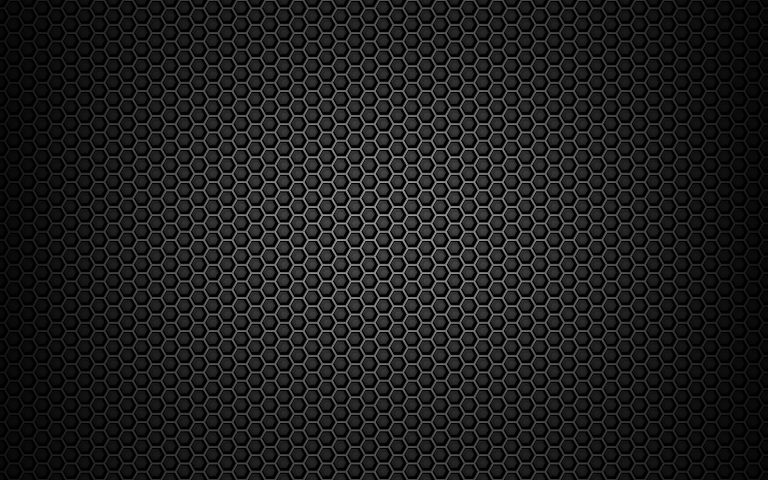
Give the GLSL for this pattern, as a Shadertoy shader.

```glsl
// Dark metal honeycomb mesh over recessed plates, lit by a soft central glow.

const vec2  REPEATS      = vec2(27.0, 29.0);       // whole repeats across and down
const vec2  LATTICE      = vec2(1.7320508, 1.0);   // flat-topped hexagon period
const float APOTHEM      = 0.5;
const float WIRE_HALF    = 0.06;                   // half width of the mesh lines
const float PLATE_SIZE   = 0.325;                  // apothem of the recessed plate
const float FACET_SIZE   = 0.19;                   // apothem of its inner facet
const vec2  PLATE_SHIFT  = vec2(-0.06, 0.045);
const vec2  FACET_SHIFT  = vec2(0.01, -0.01);
const vec3  GAP_COLOR    = vec3(0.002);
const vec3  PLATE_COLOR  = vec3(0.2);
const vec3  FACET_COLOR  = vec3(0.265);
const vec3  WIRE_COLOR   = vec3(0.55);
const vec2  LIGHT        = vec2(-0.5, 0.866);      // direction towards the light
const float PLATE_SLOPE  = 0.25;                   // shading across the plate
const float WIRE_SHEEN   = 0.1;                    // shading of the wires
const float EDGE_SOFT    = 0.9;                    // edge blend in pixels
const vec2  GLOW_CENTER  = vec2(0.5, 0.53);
const float GLOW_FLOOR   = 0.14;                   // light left at the border
const float GLOW_TOP     = 0.3;                    // glow kept at top and bottom
const float GLOW_POWER   = 0.62;
const float TAU          = 6.2831853;

// Offset from the centre of the nearest hexagonal cell.
vec2 cellOffset(vec2 p) {
    vec2 a = mod(p, LATTICE) - 0.5 * LATTICE;
    vec2 b = mod(p + 0.5 * LATTICE, LATTICE) - 0.5 * LATTICE;
    return dot(a, a) < dot(b, b) ? a : b;
}

// Signed distance to a flat-topped hexagon.
float hexagon(vec2 p, float apothem) {
    p = abs(p);
    return max(p.y, dot(p, vec2(0.8660254, 0.5))) - apothem;
}

// Antialiased coverage of a distance field.
float coverage(float dist, float softness) {
    return clamp(0.5 - dist / softness, 0.0, 1.0);
}

// Periodic glow that joins smoothly across opposite edges.
float glow(vec2 uv) {
    vec2 wave = 0.5 + 0.5 * cos(TAU * (uv - GLOW_CENTER));
    float strength = wave.x * mix(GLOW_TOP, 1.0, wave.y);
    return mix(GLOW_FLOOR, 1.0, pow(max(strength, 0.0), GLOW_POWER));
}

void mainImage(out vec4 fragColor, in vec2 fragCoord) {
    vec2 uv = fragCoord / iResolution.xy;
    vec2 scale = REPEATS * LATTICE;
    vec2 pixelSize = scale / iResolution.xy;
    float softness = EDGE_SOFT * max(pixelSize.x, pixelSize.y);
    vec2 p = cellOffset(uv * scale);
    float facing = dot(p, LIGHT) / APOTHEM;

    // Recessed plate with a slightly raised facet
    float plate = coverage(hexagon(p - PLATE_SHIFT, PLATE_SIZE), softness);
    float facet = coverage(hexagon(p - FACET_SHIFT, FACET_SIZE), softness);
    vec3 plateColor = mix(PLATE_COLOR, FACET_COLOR, facet);
    plateColor *= 1.0 + PLATE_SLOPE * facing;
    vec3 color = mix(GAP_COLOR, plateColor, plate);

    // Mesh wire along the cell border
    float wire = coverage(-hexagon(p, APOTHEM) - WIRE_HALF, softness);
    color = mix(color, WIRE_COLOR * (1.0 + WIRE_SHEEN * facing), wire);

    fragColor = vec4(color * glow(uv), 1.0);
}
```
